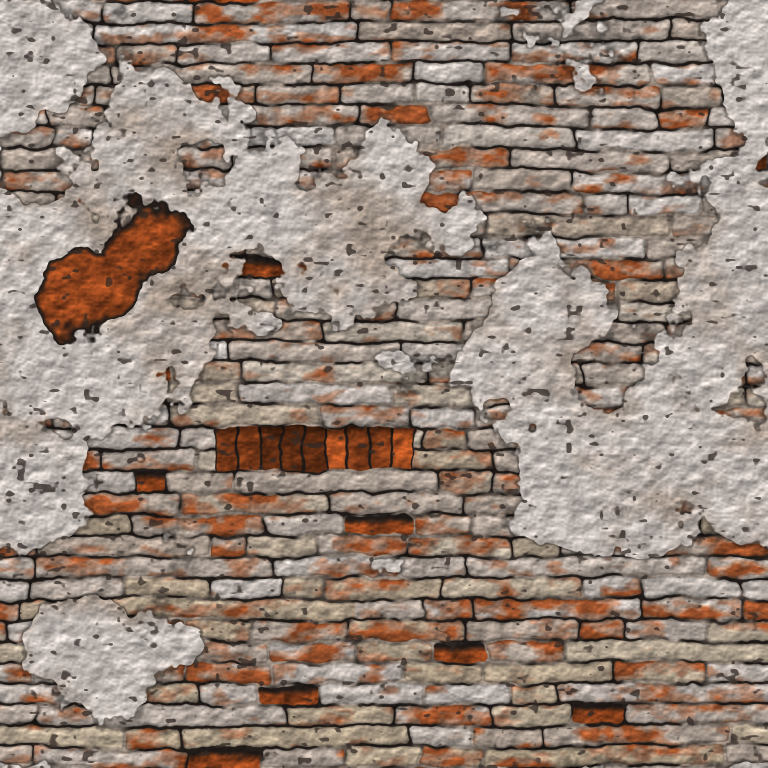
Give the GLSL for this texture, as a WebGL 2 fragment shader.

```glsl
#version 300 es
precision highp float;

uniform vec2 u_resolution;
out vec4 fragColor;

const float ROWS = 36.0;
const float COLUMNS = 10.0;
const vec3 LIME = vec3(0.75, 0.72, 0.70);
const vec3 STONE = vec3(0.65, 0.59, 0.54);
const vec3 CLAY = vec3(0.62, 0.44, 0.34);
const vec3 RUST = vec3(0.53, 0.25, 0.11);
const vec3 OCHRE = vec3(0.68, 0.60, 0.47);
const vec3 SOOT = vec3(0.12, 0.10, 0.09);

float hash(vec2 p) {
    vec3 q = fract(p.xyx * 0.1031);
    q += dot(q, q.yzx + 33.33);
    return fract((q.x + q.y) * q.z);
}

// Value noise that wraps at the canvas borders
float noise(vec2 uv, vec2 cells) {
    vec2 p = uv * cells, f = fract(p);
    vec2 a = mod(floor(p), cells), b = mod(a + 1.0, cells);
    f = f * f * (3.0 - 2.0 * f);
    return mix(mix(hash(a), hash(vec2(b.x, a.y)), f.x),
               mix(hash(vec2(a.x, b.y)), hash(b), f.x), f.y);
}

float fbm(vec2 uv, vec2 cells, int octaves) {
    float sum = 0.0, weight = 0.5, total = 0.0;
    for (int i = 0; i < octaves; i++) {
        sum += weight * noise(uv, cells);
        total += weight;
        weight *= 0.55;
        cells *= 2.0;
        uv += 0.173;
    }
    return sum / total;
}

float boxDistance(vec2 p, vec2 halfSize, float radius) {
    vec2 q = abs(p) - halfSize + radius;
    return length(max(q, 0.0)) + min(max(q.x, q.y), 0.0) - radius;
}

// Positive inside a round patch, wrapping across the borders
float patchField(vec2 uv, vec3 blob) {
    vec2 d = fract(uv - blob.xy + 0.5) - 0.5;
    return 1.0 - length(d) / blob.z;
}

float jointX(float j, float row) {
    return j + 0.75 * hash(vec2(mod(j, COLUMNS), row + 7.0));
}

bool isMerged(float j, float row) {
    return hash(vec2(mod(j, COLUMNS) + 50.0, row)) < 0.24;
}

// Returns signed distance, brick id, height within the course, half length
vec4 brickAt(vec2 uv) {
    float course = floor(uv.y * ROWS), row = mod(course, ROWS);
    float x = uv.x * COLUMNS, left = floor(x);
    if (jointX(left, row) > x) left -= 1.0;
    float right = left + 1.0;
    for (int i = 0; i < 3; i++) {
        if (isMerged(left, row)) left -= 1.0;
        if (isMerged(right, row)) right += 1.0;
    }
    float a = jointX(left, row) / COLUMNS, b = jointX(right, row) / COLUMNS;
    float id = hash(vec2(mod(left, COLUMNS) + 19.0, row + 3.0));
    vec2 size = 0.5 * vec2(b - a, 1.0 / ROWS);
    vec2 center = vec2(0.5 * (a + b), (course + 0.5) / ROWS);
    float d = boxDistance(uv - center, size - vec2(0.0013, 0.0017), 0.005);
    return vec4(d, id, fract(uv.y * ROWS), size.x);
}

float plasterField(vec2 uv, float rough) {
    vec3 blobs[9] = vec3[9](
        vec3(0.17, 0.63, 0.21), vec3(0.01, 0.62, 0.17), vec3(0.0, 0.38, 0.12),
        vec3(0.46, 0.69, 0.14), vec3(0.70, 0.56, 0.12), vec3(0.82, 0.39, 0.14),
        vec3(0.12, 0.17, 0.11), vec3(0.21, 0.82, 0.10), vec3(0.02, 0.92, 0.10));
    float field = -0.35;
    for (int i = 0; i < 9; i++) field = max(field, patchField(uv, blobs[i]));
    return field - 0.22 + 2.0 * (rough - 0.5);
}

// Weathered brick face: lime wash worn through to clay
vec3 brickColor(vec2 uv, float id, float grain) {
    vec3 color = mix(STONE, LIME, fract(id * 17.0));
    color = mix(color, OCHRE, 0.6 * step(0.7, fract(id * 31.0)) * (1.0 - uv.y));
    float wear = fbm(uv + id, vec2(26.0, 50.0), 3) + 0.35 * (fract(id * 53.0) - 0.5);
    color = mix(color, CLAY, 0.85 * smoothstep(0.5, 0.68, wear));
    color = mix(color, RUST * 1.15, 0.8 * smoothstep(0.69, 0.80, wear));
    return color * (0.76 + 0.48 * grain);
}

// Row of upright bricks; p runs from 0 to 1 over the panel
vec3 uprightBricks(vec2 p, float grain) {
    float x = p.x * 9.0, side = abs(fract(x) - 0.5);
    vec3 color = mix(RUST * 0.65, RUST * 1.25, hash(vec2(floor(x), 5.0)));
    color *= 0.6 + 0.8 * grain;
    color = mix(color, SOOT, smoothstep(0.40, 0.48, side));
    return color * mix(1.0, 0.5, smoothstep(0.75, 1.0, p.y));
}

void main() {
    vec2 uv = gl_FragCoord.xy / u_resolution;
    float soft = max(0.0009, 0.8 / u_resolution.y);
    vec2 ragged = vec2(fbm(uv, vec2(36.0), 3), fbm(uv + 0.37, vec2(36.0), 3)) - 0.5;
    vec2 wall = uv + 0.011 * ragged;
    wall.y += 0.009 * (noise(uv, vec2(6.0)) - 0.5);
    float grain = fbm(uv, vec2(64.0, 90.0), 3);
    float relief = grain - fbm(uv + vec2(-0.002, 0.003), vec2(64.0, 90.0), 3);
    float rough = fbm(uv + 0.21, vec2(11.0), 5);

    // Joints, partly filled with mortar
    vec4 brick = brickAt(wall);
    float filled = smoothstep(0.48, 0.68, fbm(uv + 0.6, vec2(20.0), 3));
    vec3 color = mix(SOOT, STONE * 0.85, filled) * (0.7 + 0.6 * grain);

    // Bricks, and short ones broken out
    vec3 face = brickColor(uv, brick.y, grain) * mix(0.86, 1.07, brick.z);
    face *= 1.0 - 0.25 * smoothstep(-0.004, 0.0, brick.x);
    float missing = step(brick.y, 0.085) * step(brick.w, 0.055);
    vec3 recess = mix(RUST * (0.5 + grain), SOOT, smoothstep(0.45, 0.85, brick.z));
    face = mix(face, recess, missing);
    color = mix(color, face, 1.0 - smoothstep(-soft, soft, brick.x));

    // Upright course
    vec2 panel = (wall - vec2(0.28, 0.389)) / vec2(0.26, 0.0555);
    float panelEdge = boxDistance(wall - vec2(0.41, 0.41675), vec2(0.13, 0.027), 0.002);
    color = mix(color, uprightBricks(panel, grain), 1.0 - smoothstep(-soft, soft, panelEdge));

    // Plaster with a shadowed rim, kept clear of the upright course
    float plaster = plasterField(uv, rough) - 0.5 * smoothstep(0.03, 0.0, panelEdge);
    color *= 1.0 - 0.4 * smoothstep(-0.12, 0.0, plaster);
    vec3 coat = mix(STONE, LIME, smoothstep(0.3, 0.65, rough)) * (0.78 + 0.42 * grain);
    color = mix(color, coat, smoothstep(-0.02, 0.03, plaster));

    // Deep breaks through the plaster
    float broken = max(patchField(uv, vec3(0.18, 0.685, 0.055)),
                       patchField(uv, vec3(0.125, 0.625, 0.05)));
    broken += 2.2 * (rough - 0.5);
    vec3 pit = mix(SOOT, RUST * (0.6 + 0.9 * grain), smoothstep(0.05, 0.3, broken));
    color = mix(color, pit, smoothstep(0.0, 0.06, broken));

    // Relief light and dark pits
    color *= 1.0 + 0.75 * relief;
    float speck = fbm(uv + 0.83, vec2(70.0, 100.0), 2);
    color = mix(color, SOOT * 1.6, 0.75 * smoothstep(0.74, 0.84, speck));
    fragColor = vec4(clamp(color, 0.0, 1.0), 1.0);
}
```
